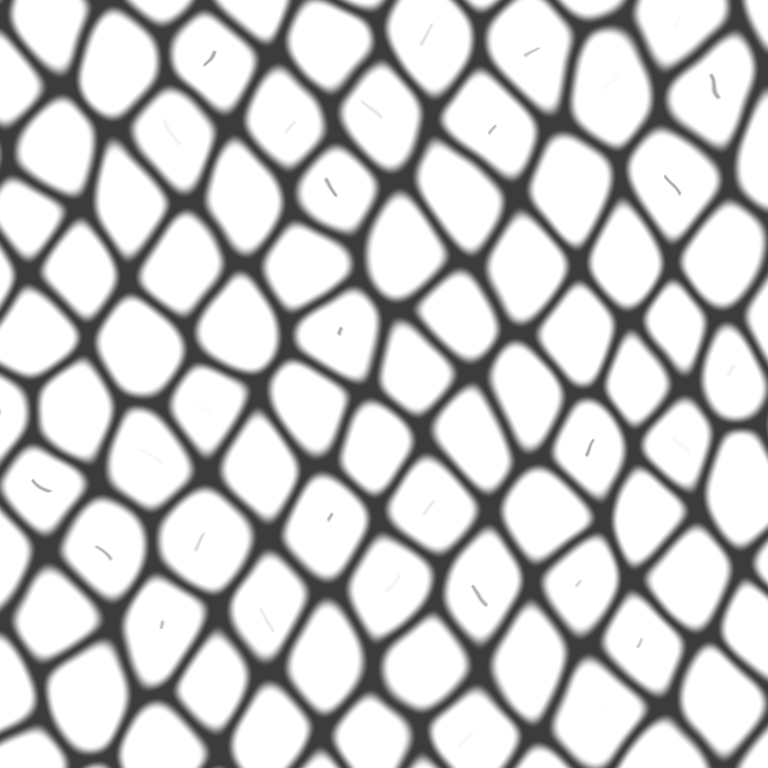
Give the GLSL for this pattern, as a three.js fragment shader.

```glsl
// Irregular net of dark, soft-edged walls around rounded white diamond cells.
// A jittered Voronoi diagram is built on a slanted lattice; a soft minimum of
// the wall distances rounds the corners and thickens the junctions.
varying vec2 vUv;

// Half the width and half the height of a lattice diamond
const vec2 HALF_CELL = vec2(0.0715, 0.0895);

vec2 hash2(vec2 p) {
  vec2 k = vec2(dot(p, vec2(127.1, 311.7)), dot(p, vec2(269.5, 183.3)));
  return fract(sin(k) * 43758.5453);
}

vec2 noise2(vec2 p) {
  vec2 i = floor(p);
  vec2 f = fract(p);
  f = f * f * (3.0 - 2.0 * f);
  vec2 low = mix(hash2(i), hash2(i + vec2(1.0, 0.0)), f.x);
  vec2 high = mix(hash2(i + vec2(0.0, 1.0)), hash2(i + 1.0), f.x);
  return mix(low, high, f.y) - 0.5;
}

vec2 toLattice(vec2 p) {
  p /= HALF_CELL;
  return 0.5 * vec2(p.x + p.y, p.x - p.y);
}

vec2 toCanvas(vec2 u) {
  return HALF_CELL * vec2(u.x + u.y, u.x - u.y);
}

vec2 seedPoint(vec2 id) {
  return id + 0.5 + 0.44 * (hash2(id) - 0.5);
}

float segmentDistance(vec2 p, vec2 halfAxis) {
  float t = clamp(dot(p, halfAxis) / dot(halfAxis, halfAxis), -1.0, 1.0);
  return length(p - halfAxis * t);
}

void main() {
  // Slight tilt, broad bending and fine wobble of the walls
  vec2 p = mat2(0.997, -0.08, 0.08, 0.997) * vUv;
  p += 0.035 * noise2(vUv * 3.0 + 7.0) + 0.005 * noise2(vUv * 24.0);
  vec2 u = toLattice(p);

  // Nearest seed
  vec2 home = floor(u);
  vec2 nearestId = home;
  vec2 toNearest = vec2(0.0);
  float best = 100.0;
  for (int j = -1; j <= 1; j++) {
    for (int i = -1; i <= 1; i++) {
      vec2 id = home + vec2(float(i), float(j));
      vec2 d = seedPoint(id) - u;
      if (dot(d, d) < best) {
        best = dot(d, d);
        toNearest = d;
        nearestId = id;
      }
    }
  }

  // Soft minimum of the canvas distances to all walls of this cell
  float rounding = 0.0085;
  float sum = 0.0;
  for (int j = -2; j <= 2; j++) {
    for (int i = -2; i <= 2; i++) {
      if (i == 0 && j == 0) continue;
      vec2 d = seedPoint(nearestId + vec2(float(i), float(j))) - u;
      vec2 across = d - toNearest;
      vec2 slope = 0.5 * vec2(across.x + across.y, across.x - across.y) / HALF_CELL;
      float wall = 0.5 * dot(d + toNearest, across) / length(slope);
      sum += exp(-wall / rounding);
    }
  }
  float inside = -rounding * log(sum);
  float tone = mix(0.235, 1.0, smoothstep(-0.0004, 0.0141, inside));

  // Faint short streaks in the middle of some cells
  vec2 rnd = hash2(nearestId + 31.7);
  vec2 local = toCanvas(toNearest) + 0.012 * noise2(vUv * 40.0);
  float angle = rnd.x < 0.65 ? 0.9 : 2.2;
  float reach = 0.004 + 0.012 * rnd.x;
  float streak = segmentDistance(local, reach * vec2(cos(angle), sin(angle)));
  float strength = 0.35 * smoothstep(0.55, 1.0, rnd.y);
  tone -= strength * (1.0 - smoothstep(0.0, 0.004, streak)) * smoothstep(0.012, 0.02, inside);

  gl_FragColor = vec4(vec3(tone), 1.0);
}
```
